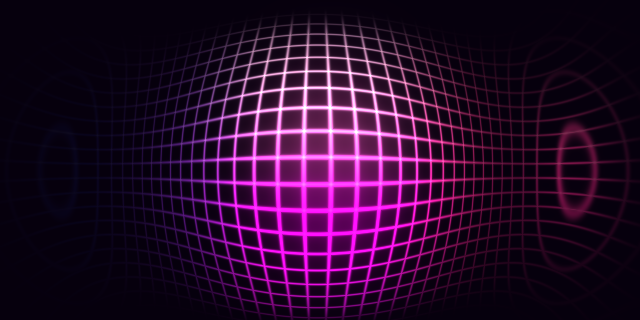
A Shadertoy shader for this background:

```glsl
#define CENTER vec2(-0.008, -0.034)
#define BASE_DENSITY 11.52
#define RING_DENSITY 11.1
#define RING_RADIUS 0.672
#define RING_WIDTH 0.3125
#define LINE_WIDTH 0.082
#define GLOW_WIDTH 0.12
#define BACKDROP vec3(0.024, 0.0, 0.050)
#define MAGENTA vec3(1.0, 0.06, 0.94)
#define BLUSH vec3(1.0, 0.74, 0.88)
#define CRIMSON vec3(1.0, 0.15, 0.42)
#define VIOLET vec3(0.50, 0.20, 0.86)

// Grid coordinates: sparse in the middle, dense around a ring
vec2 bulge(vec2 d) {
    float t = (length(d) - RING_RADIUS) / RING_WIDTH;
    return d * (BASE_DENSITY + RING_DENSITY * exp(-t * t));
}

// Soft line cores, one value per axis
vec2 lineCore(vec2 gap, vec2 footprint) {
    vec2 width = max(vec2(LINE_WIDTH), 0.6 * footprint);
    vec2 t = gap / width;
    return exp(-t * t) * LINE_WIDTH / width;
}

// Pale top, magenta base, violet left and crimson right
vec3 lineTint(vec2 d) {
    vec3 tint = mix(MAGENTA, BLUSH, smoothstep(-0.16, 0.34, d.y));
    tint = mix(tint, CRIMSON, 0.85 * smoothstep(0.12, 0.54, d.x));
    tint = mix(tint, VIOLET, 0.85 * smoothstep(0.14, 0.50, -d.x));
    return mix(tint, vec3(0.06, 0.14, 0.55), smoothstep(0.45, 0.75, -d.x));
}

// Bright core, faint halo to the sides, and a spot at the far right
float lineLight(vec2 d) {
    float r = length(d);
    float core = exp(-pow(r / 0.455, 4.0)) * mix(1.0, 0.7, smoothstep(0.15, 0.45, -d.x));
    float halo = exp(-pow(r / 0.92, 6.0) - pow(d.y / 0.34, 2.0));
    vec2 spot = (d - vec2(0.80, 0.0)) / vec2(0.13, 0.20);
    return core + 0.24 * halo * mix(0.6, 1.0, smoothstep(-0.5, 0.3, d.x))
         + 0.28 * exp(-dot(spot, spot));
}

// Lit surface behind the grid
vec3 surfaceGlow(vec2 d) {
    vec2 q = (d - vec2(0.045, 0.01)) / vec2(0.245, 0.29);
    vec3 tint = mix(vec3(0.42, 0.0, 0.37), vec3(0.38, 0.13, 0.27),
                    smoothstep(-0.20, 0.12, d.y));
    return tint * exp(-pow(dot(q, q), 1.3));
}

void mainImage(out vec4 fragColor, in vec2 fragCoord) {
    vec2 d = (fragCoord - 0.5 * iResolution.xy) / iResolution.y - CENTER;
    vec2 grid = bulge(d);
    vec2 gap = abs(fract(grid) - 0.5);
    vec2 core = lineCore(gap, fwidth(grid));
    vec2 glow = exp(-gap / GLOW_WIDTH);

    // The sheet ends softly above and below
    float light = lineLight(d) * (1.0 - smoothstep(7.0, 10.3, abs(grid.y)));
    float strength = max(core.x, core.y) + 0.14 * (glow.x + glow.y) * light;
    vec3 color = BACKDROP + surfaceGlow(d);
    color += lineTint(d) * light * strength;

    // Sparkle where lines cross
    color += vec3(0.26, 0.28, 0.22) * core.x * core.y * light
           * smoothstep(-0.30, 0.15, d.y);
    fragColor = vec4(clamp(color, 0.0, 1.0), 1.0);
}
```
